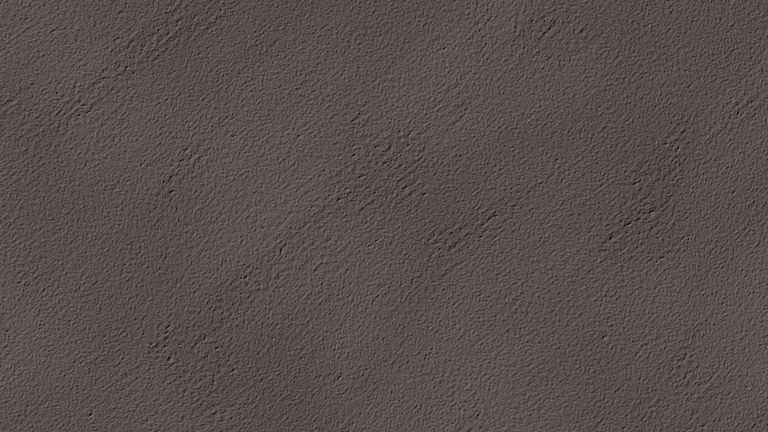
Write a WebGL 2 fragment shader that draws this texture.

```glsl
#version 300 es
precision highp float;
// Trowelled plaster under raking light. A height field of fine creased grain,
// thin trowel streaks and torn clusters of crumbs is lit by its slope towards
// the lamp, then toned by faint broad stains. Units are canvas heights.

uniform vec2 u_resolution;
out vec4 fragColor;

#define STROKE_ANGLE 0.74
#define GRAIN_SCALE 190.0
#define GRAIN_STRETCH 1.4
#define STREAK_DEPTH 0.36
#define PIT_DEPTH 1.2
#define PIT_SHARE 0.30
#define LIGHT_REACH 0.0021
#define RELIEF_GAIN 0.88
#define STAIN_GAIN 0.27
#define BASE_TONE 0.67
#define SHADE_COLOUR vec3(0.270, 0.237, 0.223)
#define LIT_COLOUR vec3(0.381, 0.347, 0.337)

// Integer hash: two independent values in 0..1 per lattice cell.
vec2 hash2(vec2 cell) {
    uvec2 n = uvec2(ivec2(cell)) * uvec2(1597u, 3812u) + uvec2(7919u, 104729u);
    uint a = n.x ^ (n.y * 2653u);
    a = (a ^ (a >> 15)) * 2246822u + n.y;
    a = (a ^ (a >> 13)) * 3266489u + n.x;
    a ^= a >> 16;
    uint b = (a ^ (a >> 7)) * 668265u + 37477u;
    b ^= b >> 15;
    return vec2(a & 65535u, b & 65535u) / 65535.0;
}

float cornerSlope(vec2 cell, vec2 offset) {
    float angle = 6.28319 * hash2(cell).x;
    return dot(vec2(cos(angle), sin(angle)), offset);
}

// Gradient noise, roughly -0.7..0.7.
float gradientNoise(vec2 p) {
    vec2 i = floor(p), f = p - i;
    vec2 u = f * f * f * (f * (f * 6.0 - 15.0) + 10.0);
    vec2 e = vec2(1.0, 0.0);
    float low = mix(cornerSlope(i, f), cornerSlope(i + e.xy, f - e.xy), u.x);
    float high = mix(cornerSlope(i + e.yx, f - e.yx), cornerSlope(i + e.xx, f - e.xx), u.x);
    return mix(low, high, u.y);
}

// Coordinates along (x) and across (y) the slightly wandering strokes.
vec2 strokeSpace(vec2 p) {
    float c = cos(STROKE_ANGLE), s = sin(STROKE_ANGLE);
    vec2 q = mat2(c, -s, s, c) * p;
    q.y += 0.07 * gradientNoise(q * 1.7 + 31.0);
    return q;
}

// Patches where the surface was dragged and torn, 0..1.
float roughness(vec2 q) {
    float n = gradientNoise(q * vec2(3.0, 5.0) + 11.3);
    n += 0.7 * gradientNoise(q * vec2(8.0, 14.0) + 47.1);
    return smoothstep(-0.1, 0.65, n);
}

// Ragged gouges along the stroke, at most one per cell and layer.
float pits(vec2 q, float rough, float ragged) {
    float depth = 0.0;
    for (int layer = 0; layer < 2; layer++) {
        float scale = layer == 0 ? 19.0 : 52.0;
        vec2 g = q * scale + 19.7 * float(layer);
        vec2 cell = floor(g);
        vec2 place = hash2(cell), kind = hash2(cell + 211.0);
        vec2 d = g - cell - mix(vec2(0.27), vec2(0.73), place);
        d.y += 0.4 * d.x * (kind.y - 0.5);
        vec2 size = mix(vec2(0.08, 0.05), vec2(0.22, 0.08), kind.y * kind.y);
        size *= layer == 0 ? 1.0 : 1.45;
        float present = step(kind.x, PIT_SHARE * (0.06 + 1.4 * rough * rough));
        depth += present * (1.0 - smoothstep(0.5, 1.0, length(d / size) + 1.1 * ragged));
    }
    return depth;
}

float height(vec2 p) {
    vec2 q = strokeSpace(p);
    float rough = roughness(q);
    vec2 grain = q * GRAIN_SCALE / vec2(GRAIN_STRETCH, 1.0);

    // Rounded grains parted by sharp creases, with larger clods where torn
    float clod = gradientNoise(grain * 0.5 + 73.0);
    float h = 0.95 * gradientNoise(grain);
    h += 1.1 * abs(gradientNoise(grain * 0.83 + 137.0));
    h += (0.4 + 0.6 * rough) * clod;

    // Thin trowel streaks, fading in and out over the wall
    float streak = gradientNoise(q * vec2(11.0, 104.0) + 5.0);
    streak += 0.6 * gradientNoise(q * vec2(4.0, 56.0) + 91.0);
    h += STREAK_DEPTH * (0.5 + rough) * streak;
    return h - PIT_DEPTH * pits(q, rough, clod);
}

void main() {
    vec2 p = gl_FragCoord.xy / u_resolution.y;
    vec2 q = strokeSpace(p);

    // Raking light from the upper left; steep shadows sink deeper
    vec2 toLight = LIGHT_REACH * normalize(vec2(-0.8, 0.75));
    float relief = height(p - toLight) - height(p + toLight);
    float shadow = max(-relief, 0.0);
    relief -= 0.45 * shadow * shadow;

    // Broad stains, darker where the surface is torn
    float stain = gradientNoise(p * 2.3 + 8.0) + 0.6 * gradientNoise(q * vec2(4.0, 9.0) + 60.0);
    float tone = BASE_TONE + RELIEF_GAIN * relief + STAIN_GAIN * stain;
    tone -= 0.10 * (roughness(q) - 0.3);

    vec3 colour = mix(SHADE_COLOUR, LIT_COLOUR, clamp(tone, -1.2, 1.6));
    // Faint drift between warm and cool
    colour += vec3(-0.007, 0.001, 0.005) * gradientNoise(p * 1.9 + 40.0);
    fragColor = vec4(colour, 1.0);
}
```
